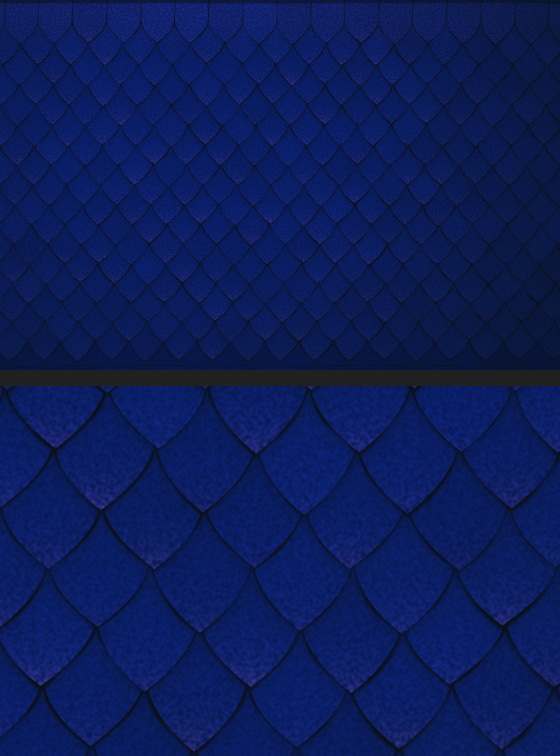
Top: the whole. Bottom: its middle third, enlarged.
This pattern is drawn by a Shadertoy shader. Its source:

```glsl
// Overlapping rows of pointed blue fabric scales under a soft off-centre light.

// Layout, in units of the canvas height, y measured down from the top
const vec2  PITCH      = vec2(0.0919, 0.0534); // column and row spacing
const vec2  FIRST_TIP  = vec2(0.0560, 0.1180);
const float LAST_ROW   = 16.0;
const float SLANT      = 0.036;   // leftward drift of the columns going down
const float SAG        = 0.0080;  // how far the middle rows hang down
const float TIP_HEIGHT = 0.063;   // length of the curved part of a scale
const float TIP_POWER  = 1.85;    // roundness of the curved sides
const float FILL       = 0.975;   // scale width relative to its column
const float TIP_JITTER = 0.0036;
const float WARP       = 0.0035;
const float LINE_WIDTH = 0.0019;

// Surface
const vec3  ROYAL_BLUE = vec3(0.036, 0.117, 0.408);
const vec3  NIGHT_BLUE = vec3(0.038, 0.090, 0.238);
const vec3  GAP_COLOR  = vec3(0.036, 0.062, 0.100);
const vec3  SHEEN      = vec3(0.150, 0.060, 0.085);
const vec2  LIGHT_POS  = vec2(0.55, 0.33);
const float GRAIN      = 0.22;

float hash(vec2 p) {
    vec3 q = fract(vec3(p.xyx) * 0.1031);
    q += dot(q, q.yzx + 33.33);
    return fract((q.x + q.y) * q.z);
}

vec2 gradient(vec2 cell) {
    float a = 6.2832 * hash(cell + 71.0);
    return vec2(cos(a), sin(a));
}

float gradientNoise(vec2 p) {
    vec2 i = floor(p), f = fract(p);
    vec2 u = f * f * f * (f * (f * 6.0 - 15.0) + 10.0);
    vec2 e = vec2(1.0, 0.0);
    float top = mix(dot(gradient(i), f),
                    dot(gradient(i + e.xy), f - e.xy), u.x);
    float bottom = mix(dot(gradient(i + e.yx), f - e.yx),
                       dot(gradient(i + e.xx), f - e.xx), u.x);
    return mix(top, bottom, u.y);
}

// Approximate signed distance to a scale; p.y is the height above its tip
float scaleDistance(vec2 p) {
    float halfWidth = 0.5 * PITCH.x * FILL;
    float t = clamp(p.y / TIP_HEIGHT, 0.0, 1.0);
    float slope = halfWidth * TIP_POWER / TIP_HEIGHT * pow(1.0 - t, TIP_POWER - 1.0);
    float side = halfWidth * (1.0 - pow(1.0 - t, TIP_POWER)) + min(p.y, 0.0) * slope;
    return (abs(p.x) - side) / sqrt(1.0 + slope * slope);
}

// Dark seam beside an edge plus the soft shade cast further out
float edgeShadow(float d, float width, float strength) {
    float seam = 1.0 - smoothstep(0.3 * width, 2.3 * width, d);
    return max(strength * seam, 0.36 * exp(-max(d, 0.0) / 0.0065));
}

void mainImage(out vec4 fragColor, in vec2 fragCoord) {
    float pixel = 1.0 / iResolution.y;
    vec2 pos = vec2(fragCoord.x, iResolution.y - fragCoord.y) * pixel;

    // Light, folds and woven grain
    float light = 1.0 - smoothstep(0.2, 1.15, length((pos - LIGHT_POS) * vec2(0.9, 1.0)));
    float folds = gradientNoise(pos * vec2(7.0, 11.0) + 4.0);
    float grain = gradientNoise(mat2(0.8, 0.6, -0.6, 0.8) * pos * 271.0)
                + 0.5 * gradientNoise(pos * 143.0 + 9.0);
    float topGlow = 0.25 * smoothstep(0.16, 0.02, pos.y) * (0.3 + light);
    vec3 cloth = mix(NIGHT_BLUE, ROYAL_BLUE, clamp(light + 0.2 * folds, 0.0, 1.0));
    cloth *= 1.0 + GRAIN * grain;

    // Slanted, sagging, slightly uneven lattice
    vec2 q = pos + WARP * vec2(gradientNoise(pos * 4.0), gradientNoise(pos * 4.0 + 17.0));
    q.x += SLANT * (q.y - FIRST_TIP.y);
    float depth = clamp((q.y - FIRST_TIP.y) / (PITCH.y * LAST_ROW), 0.0, 1.0);
    q.y -= SAG * sin(3.14159 * depth);
    float firstRow = ceil((q.y - FIRST_TIP.y) / PITCH.y) - 1.0;
    float fray = gradientNoise(pos * 23.0 + 31.0);

    // Composite rows front to back, upper rows on top
    vec3 color = vec3(0.0);
    float remaining = 1.0, shadow = 0.0;
    for (int i = 0; i < 4; i++) {
        float row = firstRow + float(i);
        if (row < 0.0 || row > LAST_ROW) continue;
        float shift = FIRST_TIP.x + 0.5 * PITCH.x * mod(row, 2.0);
        float column = floor((q.x - shift) / PITCH.x + 0.5);
        vec2 id = vec2(column, row) + 20.0;
        vec2 p = vec2(q.x - shift - column * PITCH.x,
                      FIRST_TIP.y + row * PITCH.y - q.y);
        vec2 jitter = TIP_JITTER * (2.0 * vec2(hash(id), hash(id + 37.0)) - 1.0);
        p += jitter * (1.0 - smoothstep(0.0, TIP_HEIGHT, p.y));

        float d = scaleDistance(p);
        float coverage = clamp(0.5 - d / pixel, 0.0, 1.0);
        float wear = hash(id + 53.0);
        float tipGlow = exp(-max(p.y, 0.0) / 0.017) * light * (0.25 + 0.9 * wear);
        vec3 face = cloth * (0.96 + 0.08 * hash(id + 11.0));
        face += SHEEN * (tipGlow + topGlow) * max(0.75 + 1.3 * grain, 0.0);
        color += remaining * coverage * mix(face, GAP_COLOR, shadow);

        // Seams thicken and fade along their length
        remaining *= 1.0 - coverage;
        float width = LINE_WIDTH * (0.55 + 0.6 * wear + 0.25 * pos.x + 0.9 * fray);
        float strength = clamp(0.8 + 0.6 * fray, 0.45, 1.0);
        shadow = 1.0 - (1.0 - shadow) * (1.0 - edgeShadow(d, max(width, 0.0008), strength));
    }
    color += remaining * mix(cloth * 0.85, GAP_COLOR, shadow);

    // Hems along the top and bottom edges
    float wave = 0.004 * gradientNoise(vec2(pos.x * 5.0, 2.3));
    float topFold = 1.0 - smoothstep(0.006, 0.012, pos.y + wave);
    float bottomFold = 1.0 - smoothstep(0.0, 0.003, abs(pos.y - 0.990 + 2.0 * wave));
    color = mix(color, GAP_COLOR, 0.55 * topFold + 0.5 * bottomFold);

    fragColor = vec4(clamp(color, 0.0, 1.0), 1.0);
}
```
